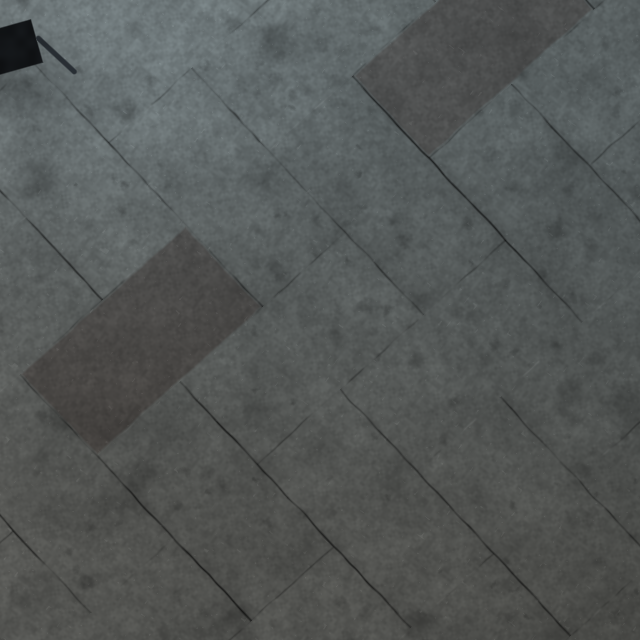
This texture is drawn by a WebGL 2 fragment shader. Its source:

```glsl
#version 300 es
precision highp float;
// Worn grey stone pavers in a slanted two-to-one herringbone, with stains and uneven light.

#define STEP_DOWN vec2(0.1204, -0.1283)  // one paver width, down-right
#define STEP_UP vec2(0.1296, 0.1165)     // one paver width, up-right
#define CORNER vec2(0.2995, 0.893)       // a paver corner on the canvas
#define SEAM_HALF 0.007                  // in paver widths
#define DARK_COLUMN 1.0                  // column holding the replaced pavers
#define STAIN_DEPTH 0.21
#define MOTTLE 0.21
#define GRAIN 0.12
#define WARM_STONE vec3(0.312, 0.315, 0.303)
#define COOL_STONE vec3(0.345, 0.374, 0.378)
#define GLOW vec3(0.085, 0.095, 0.100)
#define METAL vec3(0.07, 0.08, 0.09)

uniform vec2 u_resolution;
out vec4 outColor;

float hash(vec2 p) {
    vec3 q = fract(vec3(p.xyx) * 0.1031);
    q += dot(q, q.yzx + 33.33);
    return fract((q.x + q.y) * q.z);
}

float noise(vec2 p) {
    vec2 i = floor(p), f = fract(p);
    f = f * f * (3.0 - 2.0 * f);
    return mix(mix(hash(i), hash(i + vec2(1, 0)), f.x),
               mix(hash(i + vec2(0, 1)), hash(i + vec2(1, 1)), f.x), f.y);
}

float fbm(vec2 p) {
    float sum = 0.0, amp = 0.5;
    for (int i = 0; i < 5; i++) {
        sum += amp * noise(p);
        p = mat2(1.6, 1.2, -1.2, 1.6) * p + 7.3;
        amp *= 0.5;
    }
    return sum;
}

// Soft, ragged spots, at most one per cell; density is the filled share.
float spots(vec2 p, float density) {
    p += 0.45 * (vec2(fbm(p * 3.0), fbm(p * 3.0 + 19.0)) - 0.5);
    vec2 cell = floor(p);
    float result = 0.0;
    for (int y = -1; y <= 1; y++)
    for (int x = -1; x <= 1; x++) {
        vec2 c = cell + vec2(x, y);
        vec2 center = c + vec2(hash(c + 3.1), hash(c + 8.7));
        float radius = mix(0.14, 0.45, hash(c + 15.3));
        float present = step(hash(c + 27.9), density) * mix(0.25, 1.0, hash(c + 41.2));
        result = max(result, present * (1.0 - smoothstep(0.1, 1.0, length(p - center) / radius)));
    }
    return result;
}

// Lower-left corner (xy) and size (zw) of the paver holding grid point g.
vec4 paver(vec2 g) {
    vec2 cell = floor(g);
    float k = mod(cell.y - cell.x, 4.0);
    if (k < 1.5) return vec4(cell - vec2(0, k), 1, 2);
    return vec4(cell - vec2(3.0 - k, 0), 2, 1);
}

float segment(vec2 p, vec2 a, vec2 b) {
    vec2 d = b - a;
    return length(p - a - d * clamp(dot(p - a, d) / dot(d, d), 0.0, 1.0));
}

float box(vec2 p, vec2 halfSize) {
    vec2 d = abs(p) - halfSize;
    return length(max(d, 0.0)) + min(max(d.x, d.y), 0.0);
}

void main() {
    vec2 p = gl_FragCoord.xy / u_resolution;
    float pixel = 1.0 / min(u_resolution.x, u_resolution.y);
    vec2 g = inverse(mat2(STEP_DOWN, STEP_UP)) * (p - CORNER);
    g += 0.016 * (vec2(noise(p * 40.0), noise(p * 40.0 + 31.0)) - 0.5);

    vec4 tile = paver(g);
    vec2 q = g - tile.xy;
    vec2 edge = min(q, tile.zw - q);
    float replaced = step(tile.z, 1.5) * step(abs(tile.x - DARK_COLUMN), 0.5);
    replaced *= smoothstep(0.0, 0.03, min(edge.x, edge.y));

    // Light: cool at the top, warm below, brightest at the upper left
    vec3 color = mix(WARM_STONE, COOL_STONE, smoothstep(0.05, 0.95, p.y + 0.12 * (p.x - 0.5)));
    vec2 toGlow = (p - vec2(0.2, 0.93)) / vec2(0.34, 0.28);
    color += GLOW * exp(-dot(toGlow, toGlow));
    color += 0.025 * exp(-p.x * 6.0) - 0.03 * smoothstep(0.6, 1.0, p.x) * (1.0 - p.y);

    // Paver tone, mottling and stains
    color *= 1.0 + 0.05 * (hash(tile.xy + 50.0) - 0.5);
    color *= 1.0 + MOTTLE * (fbm(p * 15.0) - 0.48) + 0.6 * MOTTLE * (fbm(p * 50.0) - 0.48);
    float stain = max(spots(p * 10.0, 0.5), 0.8 * spots(p * 25.0 + 9.0, 0.38));
    color *= 1.0 - STAIN_DEPTH * stain * (1.0 - 0.8 * replaced);
    color = mix(color, color * vec3(0.84, 0.79, 0.78), replaced);

    // Fine grain, and pale chips on a turned lattice
    mat2 turn = mat2(0.8, 0.6, -0.6, 0.8);
    color *= 1.0 + GRAIN * (noise(turn * p * 230.0) - 0.5) + 0.8 * GRAIN * (noise(turn * p * 110.0) - 0.5);
    color += 0.04 * smoothstep(0.9, 1.0, noise(turn * p * 170.0 + 70.0));

    // Seams: thin and broken down-right, barely visible up-right
    float soft = 1.3 * pixel / length(STEP_DOWN);
    vec2 seam = 1.0 - smoothstep(vec2(SEAM_HALF - soft), vec2(SEAM_HALF + soft), edge);
    float wear = smoothstep(0.15, 0.85, 0.6 * noise(p * 9.0 + 5.0) + 0.4 * noise(p * 45.0));
    color *= 1.0 - seam.y * mix(0.1, 0.68, wear);
    color *= 1.0 - seam.x * 0.28 * smoothstep(0.35, 0.9, wear);
    color += 0.05 * seam.x * smoothstep(0.65, 0.9, noise(p * 30.0));
    color *= 1.0 - 0.08 * exp(-edge.y * 28.0) * wear;

    // Metal foot and rod with a soft shadow
    color *= 1.0 - 0.25 * exp(-18.0 * segment(p, vec2(0.0, 0.87), vec2(0.06, 0.85)));
    mat2 tilt = mat2(0.96, -0.27, 0.27, 0.96);
    float foot = box(tilt * (p - vec2(0.022, 0.926)), vec2(0.037, 0.035));
    float rod = segment(p, vec2(0.06, 0.94), vec2(0.116, 0.888)) - 0.004;
    float metal = 1.0 - smoothstep(-pixel, pixel, min(foot, rod));
    color = mix(color, METAL * (0.75 + 0.4 * noise(p * 60.0) + 1.2 * step(rod, foot)), metal);

    outColor = vec4(color, 1.0);
}
```
